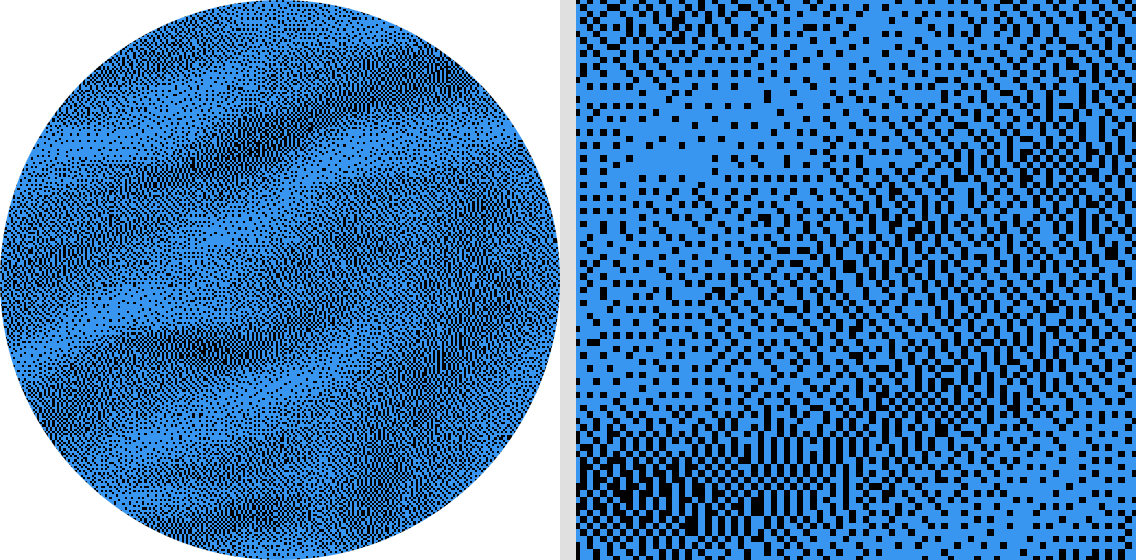
Left: the whole. Right: its middle third, enlarged.
Give the GLSL for this texture, as a WebGL 1 fragment shader.

```glsl
precision highp float;
// Disc of creased cloth, error-diffused into blue and black cells on white.

#define CELLS 256.0      // dither cells across the canvas
#define BLOCK 10.0       // cells diffused together
#define WARMUP 4.0       // cells diffused ahead of each block
#define SPAN 16          // block plus warm-up and right margin
#define FOLD_ANGLE 0.42  // main direction of the folds
#define STEEP_ANGLE 1.3  // direction of the folds at lower right
#define FOLD_SCALE vec2(8.5, 23.0)  // frequency along and across a fold
#define WARP 0.55        // irregularity of the folds
#define MEAN_TONE 0.675  // share of blue inside the disc
#define CONTRAST 0.29

uniform vec2 u_resolution;

const vec3 BLUE = vec3(0.22, 0.59, 0.94);
const vec3 BLACK = vec3(0.0);
const vec3 WHITE = vec3(1.0);

float hash(vec2 p) {
  return fract(sin(dot(p, vec2(127.1, 311.7))) * 43758.5453);
}

// Layered, warped sines stretched along one direction.
float folds(vec2 p, float angle) {
  float c = cos(angle), s = sin(angle);
  vec2 q = vec2(c * p.x + s * p.y, c * p.y - s * p.x) * FOLD_SCALE;
  float sum = 0.0, amplitude = 0.5;
  for (int i = 0; i < 4; i++) {
    float phase = float(i) * 2.4;
    q += WARP * sin(q.yx * vec2(0.9, 1.3) + vec2(phase, phase * 1.7 + 1.0));
    sum += amplitude * sin(q.y + 0.8 * sin(q.x * 0.7 + phase));
    q = mat2(0.96, 0.28, -0.28, 0.96) * q * 1.7 + 1.9;
    amplitude *= 0.62;
  }
  return sum;
}

// Brightness of the cloth at a dither cell; rows count downwards.
float clothTone(vec2 cell) {
  vec2 p = vec2(cell.x, CELLS - cell.y) / CELLS;
  float steep = smoothstep(0.55, 0.72, p.x + 0.1 * sin(p.y * 9.0))
              * (1.0 - smoothstep(0.55, 0.75, p.y));
  float relief = mix(folds(p, FOLD_ANGLE),
                     folds(p + 3.1, STEEP_ANGLE) * 0.75 - 0.25, steep);
  return clamp(MEAN_TONE + CONTRAST * relief, 0.4, 0.91);
}

// Floyd-Steinberg diffusion over a small window that covers the cell.
float dither(vec2 cell) {
  float row = floor(cell.y / BLOCK);
  float shift = floor(hash(vec2(row, 5.0)) * BLOCK);  // staggers the blocks
  vec2 start = vec2(floor((cell.x + shift) / BLOCK) * BLOCK - shift,
                    row * BLOCK) - WARMUP;
  vec2 target = cell - start;

  float carried[SPAN + 1];
  for (int i = 0; i <= SPAN; i++) {
    carried[i] = 0.6 * (hash(start + vec2(float(i), 0.5)) - 0.5);
  }

  float result = 0.0;
  for (int y = 0; y < SPAN; y++) {
    if (float(y) > target.y) break;
    vec2 rowStart = start + vec2(0.0, float(y));
    float leftTone = clothTone(rowStart);
    float rightTone = clothTone(rowStart + vec2(float(SPAN), 0.0));
    float ahead = 0.4 * (hash(rowStart + 0.3) - 0.5);
    float diagonal = 0.0;
    for (int x = 0; x < SPAN; x++) {
      float tone = mix(leftTone, rightTone, float(x) / float(SPAN));
      float value = tone + carried[x + 1] + ahead;
      float lit = step(0.5, value);
      float error = value - lit;
      ahead = error * 7.0 / 16.0;
      carried[x] += error * 3.0 / 16.0;
      carried[x + 1] = diagonal + error * 5.0 / 16.0;
      diagonal = error / 16.0;
      if (abs(float(x) - target.x) + abs(float(y) - target.y) < 0.5) {
        result = lit;
      }
    }
  }
  return result;
}

void main() {
  float size = min(u_resolution.x, u_resolution.y);
  vec2 uv = (gl_FragCoord.xy - 0.5 * u_resolution) / size + 0.5;
  float edge = length(uv - 0.5) - 0.5;
  float inside = 1.0 - smoothstep(-0.75 / size, 0.75 / size, edge);

  vec3 color = WHITE;
  if (inside > 0.0) {
    vec2 cell = floor(vec2(uv.x, 1.0 - uv.y) * CELLS);
    color = mix(WHITE, mix(BLACK, BLUE, dither(cell)), inside);
  }
  gl_FragColor = vec4(color, 1.0);
}
```
